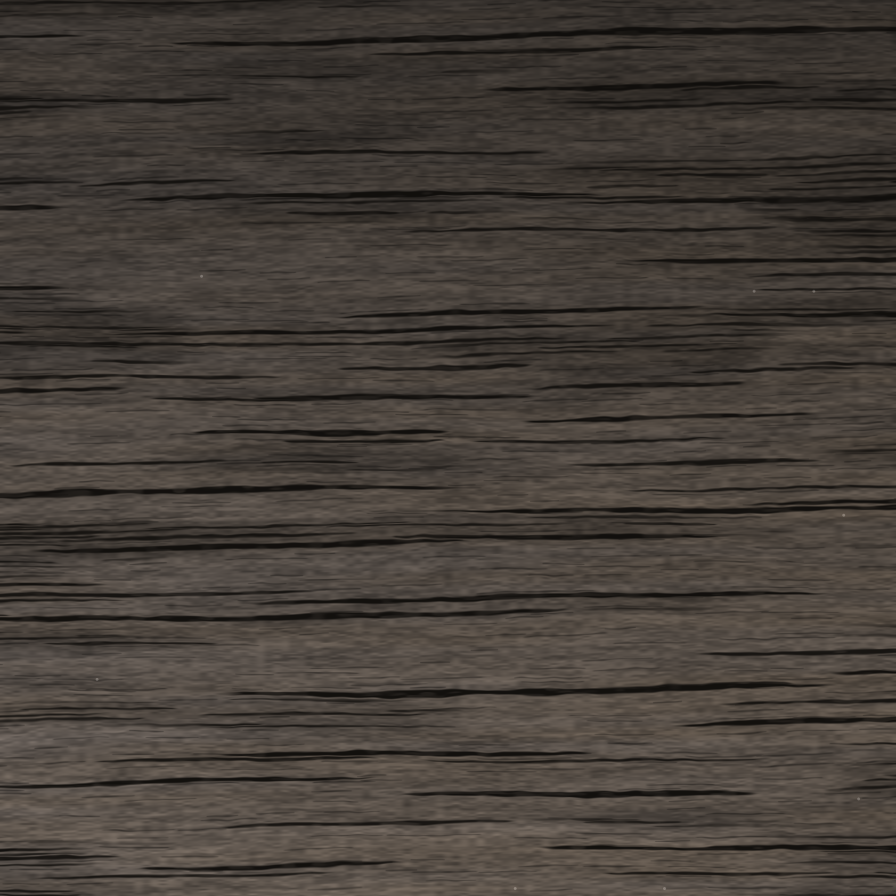
Give the GLSL for this texture, as a three.js fragment shader.

```glsl
#define WOOD vec3(0.287, 0.261, 0.239)
#define COOL_SHEEN vec3(0.985, 1.0, 1.03)
#define WARM_STAIN vec3(1.025, 1.0, 0.955)
#define PORE vec3(0.058, 0.051, 0.043)
#define GRAIN_CONTRAST 0.74
#define PORE_WIDTH 0.0037
#define EDGE_SOFTNESS 0.0013
#define ROUGHNESS 0.0017
#define TILT 0.014

varying vec2 vUv;

float hash(vec2 p) {
  vec3 q = fract(vec3(p.xyx) * 0.1031);
  q += dot(q, q.yzx + 33.33);
  return fract((q.x + q.y) * q.z);
}

float valueNoise(vec2 p) {
  vec2 cell = floor(p);
  vec2 f = fract(p);
  f = f * f * (3.0 - 2.0 * f);
  float low = mix(hash(cell), hash(cell + vec2(1.0, 0.0)), f.x);
  float high = mix(hash(cell + vec2(0.0, 1.0)), hash(cell + 1.0), f.x);
  return mix(low, high, f.y);
}

// Bend the fibres gently, rising towards the right
vec2 bendFibres(vec2 p) {
  p.y -= TILT * p.x;
  p.y += 0.0022 * sin(p.x * 7.0 + p.y * 19.0);
  p.y += 0.0008 * sin(p.x * 24.0 + p.y * 47.0);
  p.y += ROUGHNESS * (valueNoise(p * vec2(55.0, 110.0)) - 0.5);
  return p;
}

// Scattered tapering slits, one candidate per jittered cell
float poreLayer(vec2 p, vec2 cells, float width, float share, float seed) {
  vec2 home = floor(p * cells);
  float mask = 0.0;
  for (int j = -1; j <= 1; j++) {
    for (int i = -1; i <= 1; i++) {
      vec2 id = home + vec2(float(i), float(j));
      vec2 key = id + seed;
      float present = step(hash(key + 71.0), share);
      vec2 jitter = vec2(hash(key + 13.0), hash(key + 29.0)) - 0.5;
      vec2 centre = (id + 0.5 + jitter * vec2(0.8, 0.75)) / cells;
      float halfLength = mix(0.24, 0.74, hash(key + 47.0)) / cells.x;
      vec2 d = p - centre;
      float along = d.x / halfLength;
      float taper = max(0.0, 1.0 - along * along);
      float swell = 0.6 + 0.75 * valueNoise(vec2(p.x * 30.0, key.y * 5.3 + key.x));
      float halfWidth = width * mix(0.62, 1.0, hash(key + 61.0)) * swell * sqrt(taper);
      float slit = 1.0 - smoothstep(-EDGE_SOFTNESS, EDGE_SOFTNESS, abs(d.y) - halfWidth);
      mask = max(mask, present * slit * smoothstep(0.0, 0.2, taper));
    }
  }
  return mask;
}

// Layered streaks from broad bands down to short fibres
float fibreGrain(vec2 p) {
  float grain = 0.20 * (valueNoise(p * vec2(2.5, 34.0)) - 0.5);
  grain += 0.20 * (valueNoise(p * vec2(9.0, 120.0) + 17.0) - 0.5);
  grain += 0.34 * (valueNoise(p * vec2(22.0, 290.0) + 41.0) - 0.5);
  grain += 0.40 * (valueNoise(p * vec2(110.0, 480.0) + 83.0) - 0.5);
  return grain;
}

void main() {
  vec2 p = bendFibres(vUv);

  // Light falls off towards the top and the right
  float light = 1.19 - 0.45 * pow(vUv.y, 1.4);
  light += 0.13 * (1.0 - vUv.x) * (1.0 - 0.7 * vUv.y);
  float warmth = 0.25 + 0.35 * vUv.x + 0.6 * (valueNoise(p * vec2(4.0, 75.0) + 9.0) - 0.3);
  vec3 tint = mix(COOL_SHEEN, WARM_STAIN, clamp(warmth, 0.0, 1.0));
  vec3 colour = WOOD * tint * light * (1.0 + GRAIN_CONTRAST * fibreGrain(p));

  // Shallow dark scratches between the pores
  float scratches = poreLayer(p, vec2(15.0, 120.0), PORE_WIDTH * 0.22, 0.32, 300.0);
  colour *= 1.0 - 0.36 * scratches;

  // Bundles of hairlines sit in narrow smoky bands
  float bundle = smoothstep(0.58, 0.74, valueNoise(p * vec2(2.8, 25.0) + 5.0));
  float hairline = poreLayer(p, vec2(4.5, 100.0), PORE_WIDTH * 0.50, 0.80, 200.0) * bundle;
  colour *= 1.0 - 0.16 * bundle;

  // Long deep pores and their thinner companions
  float deep = poreLayer(p, vec2(1.9, 15.0), PORE_WIDTH, 0.92, 100.0);
  float thin = poreLayer(p, vec2(3.2, 37.0), PORE_WIDTH * 0.68, 0.32, 150.0);
  float ragged = 0.78 + 0.22 * smoothstep(0.15, 0.6, valueNoise(p * vec2(65.0, 330.0)));
  float pores = max(deep, max(thin * 0.92, hairline * 0.88)) * ragged;
  colour = mix(colour, PORE * (0.85 + 0.3 * light), pores);

  // Rare pale specks caught on the surface
  vec2 speckCell = vUv * 60.0;
  float speck = step(0.998, hash(floor(speckCell) + 400.0));
  speck *= 1.0 - smoothstep(0.05, 0.14, length(fract(speckCell) - 0.5));
  colour += 0.17 * speck;

  gl_FragColor = vec4(colour, 1.0);
}
```
